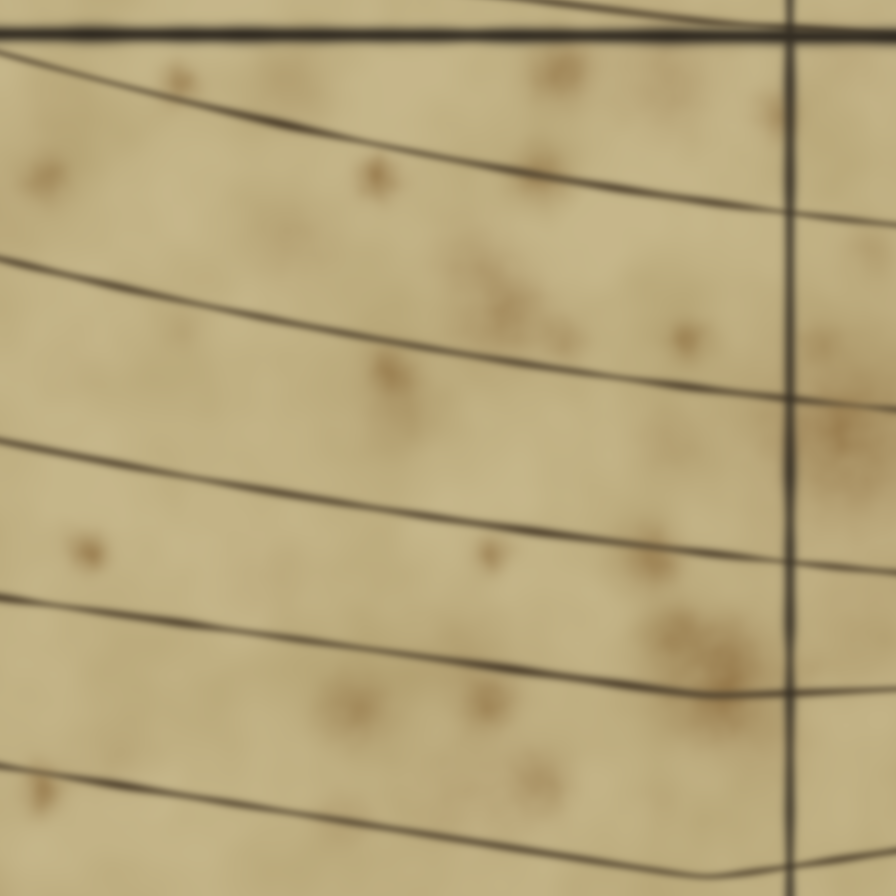
Reproduce this texture procedurally as a WebGL 2 fragment shader.

```glsl
#version 300 es
precision highp float;
// Aged chart paper: sloping contour strokes crossed by two ruled ink lines.
// Contours are bent parabolas drawn in a loop; foxing spots are scattered on
// jittered grids, and gradient noise mottles the paper and wears the ink.

uniform vec2 u_resolution;
out vec4 fragColor;

const vec3 PAPER_LIGHT = vec3(0.775, 0.715, 0.540);
const vec3 PAPER_DARK  = vec3(0.700, 0.630, 0.440);
const vec3 FOXING      = vec3(0.510, 0.370, 0.185);
const vec3 CONTOUR_INK = vec3(0.330, 0.275, 0.190);
const vec3 RULED_INK   = vec3(0.200, 0.175, 0.135);

const int CONTOURS = 6;
// Each contour: height at the left edge, fall, bow, upward kink at the right.
const vec4 CONTOUR[CONTOURS] = vec4[](
    vec4(1.077, 0.129, 0.000, 0.06),
    vec4(0.941, 0.280, 0.088, 0.00),
    vec4(0.711, 0.245, 0.077, 0.00),
    vec4(0.508, 0.203, 0.056, 0.00),
    vec4(0.333, 0.140, 0.000, 0.18),
    vec4(0.145, 0.160, 0.000, 0.31));

vec2 hash2(vec2 p) {
    vec2 q = vec2(dot(p, vec2(127.1, 311.7)), dot(p, vec2(269.5, 183.3)));
    return fract(sin(q) * 43758.5);
}

float gradientNoise(vec2 p) {
    vec2 i = floor(p), f = fract(p);
    vec2 u = f * f * f * (f * (f * 6.0 - 15.0) + 10.0);
    vec2 e = vec2(0.0, 1.0);
    float a = dot(hash2(i) * 2.0 - 1.0, f);
    float b = dot(hash2(i + e.yx) * 2.0 - 1.0, f - e.yx);
    float c = dot(hash2(i + e.xy) * 2.0 - 1.0, f - e.xy);
    float d = dot(hash2(i + e.yy) * 2.0 - 1.0, f - e.yy);
    return mix(mix(a, b, u.x), mix(c, d, u.x), u.y);
}

float fbm(vec2 p) {
    float sum = 0.0, amp = 0.6;
    for (int i = 0; i < 3; i++) {
        sum += amp * gradientNoise(p);
        p = p * 2.03 + 17.3;
        amp *= 0.5;
    }
    return sum;
}

// Ink that has bled into the paper: a bell profile across the line.
float bleed(float d, float width) {
    return exp(-d * d / (width * width));
}

float contourHeight(float x, vec4 c) {
    float d = x - 0.79;
    float bend = 0.5 * (d + sqrt(d * d + 0.0004));
    return c.x - c.y * x + c.z * x * x + c.w * bend;
}

float bloom(vec2 p, vec2 center, float radius) {
    vec2 d = (p - center) / radius;
    return exp(-dot(d, d));
}

// Stains: one candidate per cell with random place, size and strength.
float foxing(vec2 p, float cells, float seed, float radius) {
    vec2 cell = floor(p * cells);
    float sum = 0.0;
    for (int y = -1; y <= 1; y++)
    for (int x = -1; x <= 1; x++) {
        vec2 id = cell + vec2(x, y);
        vec2 center = (id + 0.15 + 0.7 * hash2(id + seed)) / cells;
        vec2 trait = hash2(id + seed + 41.0);
        float strength = smoothstep(0.3, 1.0, trait.x);
        sum += strength * bloom(p, center, radius * mix(0.7, 1.35, trait.y));
    }
    return sum;
}

void main() {
    vec2 p = gl_FragCoord.xy / u_resolution;

    // Softly mottled paper.
    float shade = 0.26 + 1.15 * fbm(p * 6.0) + 0.12 * (0.5 - p.y);
    vec3 color = mix(PAPER_LIGHT, PAPER_DARK, clamp(shade, 0.0, 1.0));

    // Foxing: small spots, pale halos, and larger blooms toward the right.
    vec2 warped = p + 0.022 * vec2(fbm(p * 12.0), fbm(p * 12.0 + 31.0));
    float stain = 0.50 * foxing(warped, 6.0, 3.0, 0.028);
    stain += 0.20 * foxing(warped, 5.0, 12.0, 0.055);
    stain += 0.65 * bloom(warped, vec2(0.80, 0.24), 0.060);
    stain += 0.42 * bloom(warped, vec2(0.56, 0.65), 0.050);
    stain += 0.35 * bloom(warped, vec2(0.96, 0.51), 0.120);
    stain *= 0.95 + 0.8 * fbm(p * 14.0 + 9.0);
    color = mix(color, FOXING, clamp(stain, 0.0, 0.85));

    // Thin contours with uneven pen pressure.
    for (int i = 0; i < CONTOURS; i++) {
        float wear = gradientNoise(vec2(p.x * 11.0, float(i) * 7.3 + 0.4));
        float d = p.y - contourHeight(p.x, CONTOUR[i]);
        float ink = bleed(d, 0.0058 + 0.002 * wear);
        color = mix(color, CONTOUR_INK, ink * clamp(0.64 + 0.6 * wear, 0.15, 0.95));
    }

    // Ruled lines: a lighter vertical and a heavy horizontal.
    vec2 press = vec2(gradientNoise(vec2(3.4, p.y * 16.0)),
                      gradientNoise(vec2(p.x * 18.0, 8.6)));
    float upright = bleed(p.x - 0.8815, 0.0074 + 0.002 * press.x);
    float level = bleed(p.y - 0.962 + 0.003 * p.x, 0.0098 + 0.002 * press.y);
    color = mix(color, RULED_INK, upright * (0.72 + 0.25 * press.x));
    color = mix(color, RULED_INK, level * (0.95 + 0.1 * press.y));

    fragColor = vec4(color, 1.0);
}
```
